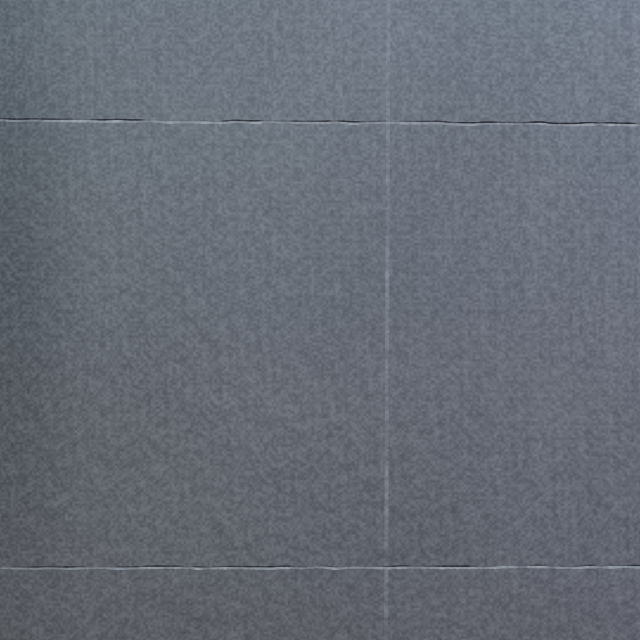
Reproduce this texture procedurally as a WebGL 1 fragment shader.

```glsl
precision highp float;
uniform vec2 u_resolution;

// Layout, in canvas units
const vec2 TILE_SIZE = vec2(0.70, 0.70);
const vec2 JOINT_ORIGIN = vec2(0.603, 0.111);
const float COLUMN_LEAN = 0.004;
const float ROW_TILT_LOW = -0.0026;
const float ROW_TILT_HIGH = 0.0065;
const float JOINT_WOBBLE = 0.0022;
const float ROW_LIGHT_WIDTH = 0.0034;
const float ROW_DARK_WIDTH = 0.0024;
const float ROW_DARK_OFFSET = 0.0030;
const float COLUMN_WIDTH = 0.0060;

// Colours
const vec3 BOTTOM_LEFT = vec3(0.365, 0.375, 0.395);
const vec3 BOTTOM_RIGHT = vec3(0.375, 0.385, 0.425);
const vec3 TOP_LEFT = vec3(0.425, 0.465, 0.500);
const vec3 TOP_RIGHT = vec3(0.470, 0.505, 0.560);
const vec3 JOINT_LIGHT = vec3(0.60, 0.63, 0.67);
const vec3 JOINT_DARK = vec3(0.20, 0.21, 0.24);
const vec3 COLUMN_LIGHT = vec3(0.53, 0.56, 0.61);

// Surface
const float GRAIN_SCALE = 270.0;
const float GRAIN_AMOUNT = 0.13;
const float CLOUD_AMOUNT = 0.030;
const float STREAK_AMOUNT = 0.020;
const float TILE_VARIATION = 0.014;
const float EDGE_SHADE = 0.055;

float hash(vec2 p) {
  return fract(sin(dot(p, vec2(127.1, 311.7))) * 43758.5453);
}

float noise(vec2 p) {
  vec2 i = floor(p);
  vec2 f = fract(p);
  f = f * f * (3.0 - 2.0 * f);
  return mix(mix(hash(i), hash(i + vec2(1.0, 0.0)), f.x),
             mix(hash(i + vec2(0.0, 1.0)), hash(i + vec2(1.0, 1.0)), f.x), f.y);
}

float cloud(vec2 p) {
  float sum = 0.0;
  float weight = 0.5;
  for (int i = 0; i < 4; i++) {
    sum += weight * noise(p);
    p = p * 2.03 + 17.3;
    weight *= 0.5;
  }
  return sum;
}

// Soft band of the given width around zero distance
float band(float dist, float width, float pixel) {
  float soft = max(pixel, width * 0.4);
  return 1.0 - smoothstep(0.5 * width - 0.5 * soft, 0.5 * width + 0.5 * soft, abs(dist));
}

// Light ridge with a broken dark crack along its upper side
vec3 drawRowJoint(vec3 color, float dist, vec2 along, float pixel) {
  float chips = noise(along * vec2(65.0, 7.0));
  float gaps = noise(along * vec2(24.0, 7.0) + 31.0);
  float ridge = band(dist, ROW_LIGHT_WIDTH * (0.7 + 0.6 * chips), pixel);
  float crack = band(dist - ROW_DARK_OFFSET, ROW_DARK_WIDTH, pixel);
  color = mix(color, JOINT_LIGHT, ridge * (0.35 + 0.55 * chips));
  return mix(color, JOINT_DARK, crack * smoothstep(0.25, 0.75, 0.6 * gaps + 0.4 * chips));
}

// Faint, blotchy pale seam
vec3 drawColumnJoint(vec3 color, float dist, vec2 along, float pixel) {
  float wear = 0.5 * noise(along * vec2(7.0, 22.0)) + 0.5 * noise(along * vec2(7.0, 110.0));
  return mix(color, COLUMN_LIGHT, band(dist, COLUMN_WIDTH, pixel) * (0.12 + 0.65 * wear));
}

void main() {
  vec2 uv = gl_FragCoord.xy / u_resolution;
  float pixel = 1.0 / min(u_resolution.x, u_resolution.y);

  // Slightly skewed tile grid
  float rowTilt = mix(ROW_TILT_LOW, ROW_TILT_HIGH, (uv.y - JOINT_ORIGIN.y) / TILE_SIZE.y);
  vec2 skewed = uv + vec2(-COLUMN_LEAN * uv.y, rowTilt * uv.x);
  vec2 grid = (skewed - JOINT_ORIGIN) / TILE_SIZE;
  vec2 tile = floor(grid);
  vec2 nearest = floor(grid + 0.5);
  vec2 jointDist = (grid - nearest) * TILE_SIZE;
  jointDist.y += JOINT_WOBBLE * (noise(vec2(uv.x * 38.0, nearest.y * 9.0)) - 0.5);

  // Sheen from above, darkening at the left edge
  vec3 color = mix(mix(BOTTOM_LEFT, BOTTOM_RIGHT, uv.x),
                   mix(TOP_LEFT, TOP_RIGHT, uv.x), uv.y);
  float edge = 1.0 - smoothstep(0.0, 0.16, uv.x);
  color -= EDGE_SHADE * edge * (0.4 + 0.6 * smoothstep(0.0, 0.5, uv.y));
  color += TILE_VARIATION * (hash(tile + 4.0) - 0.5);
  color += CLOUD_AMOUNT * (cloud(uv * 5.0) - 0.47);

  // Joints
  color = drawColumnJoint(color, jointDist.x, vec2(nearest.x, uv.y), pixel);
  color = drawRowJoint(color, jointDist.y, vec2(uv.x, nearest.y), pixel);

  // Fine grain, with vertical streaks towards the right
  float grain = 0.6 * noise(uv * GRAIN_SCALE) + 0.4 * noise(uv * GRAIN_SCALE * 0.57 + 53.0);
  float streak = noise(uv * vec2(150.0, 6.0)) - 0.5;
  color += GRAIN_AMOUNT * (grain - 0.5) * vec3(0.97, 1.0, 1.0);
  color += STREAK_AMOUNT * streak * smoothstep(0.4, 1.0, uv.x);

  gl_FragColor = vec4(clamp(color, 0.0, 1.0), 1.0);
}
```
